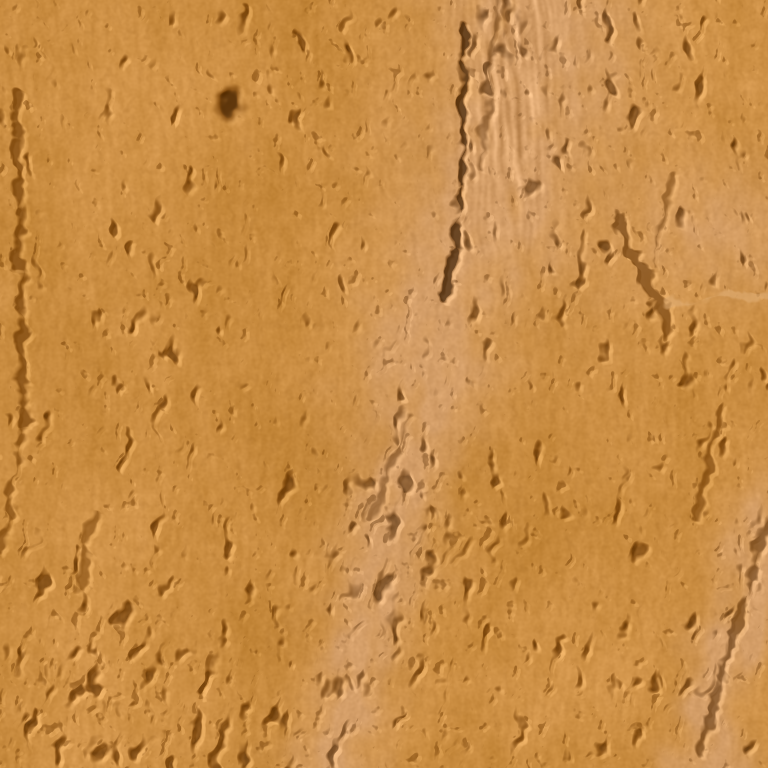
This texture is drawn by a Shadertoy shader. Its source:

```glsl
vec2 hash2(vec2 p) {
    vec3 a = fract(vec3(p.xyx) * vec3(0.1031, 0.1030, 0.0973));
    a += dot(a, a.yzx + 33.33);
    return fract((a.xx + a.yz) * a.zy) * 2.0 - 1.0;
}

// Gradient noise, roughly -0.7 to 0.7
float noise(vec2 p) {
    vec2 i = floor(p), f = p - i;
    vec2 u = f * f * f * (f * (f * 6.0 - 15.0) + 10.0);
    vec2 e = vec2(1, 0);
    return mix(mix(dot(hash2(i), f), dot(hash2(i + e.xy), f - e.xy), u.x),
               mix(dot(hash2(i + e.yx), f - e.yx), dot(hash2(i + 1.0), f - 1.0), u.x), u.y);
}

float blob(vec2 p, vec2 center, vec2 radius) {
    vec2 d = (p - center) / radius;
    return exp(-dot(d, d));
}

// Groove with a ragged, partly broken width
float crack(vec2 p, vec2 a, vec2 b, float width) {
    vec2 ab = b - a;
    float t = clamp(dot(p - a, ab) / dot(ab, ab), 0.0, 1.0);
    float ragged = width * (0.65 + 1.7 * noise(p * vec2(35, 38) + a * 90.0) + 0.9 * noise(p * 95.0));
    return 1.0 - smoothstep(ragged - 0.003, ragged + 0.003, length(p - a - ab * t));
}

// Pale diagonal seam, a second one at the right edge and a side patch
float paleAmount(vec2 p) {
    float wander = 0.07 * noise(p * 6.0) + 0.04 * noise(p * 19.0);
    float seam = (p.x - 0.43 - 0.25 * p.y + wander) / (0.055 + 0.065 * p.y);
    float edge = (p.x - 0.92 - 0.25 * p.y + wander) / 0.05;
    float amount = exp(-seam * seam);
    amount += exp(-edge * edge) * (1.0 - smoothstep(0.25, 0.48, p.y));
    amount += 0.7 * blob(p, vec2(0.95, 0.70), vec2(0.11, 0.09));
    amount += 0.4 * blob(p, vec2(0.76, 0.82), vec2(0.12, 0.25));
    return clamp(amount * (1.0 + 0.7 * noise(p * vec2(38, 22))), 0.0, 1.0);
}

// Depth of pits and grooves, near 0 on the flat surface
float depthAt(vec2 p) {
    vec2 q = p + 0.012 * vec2(noise(p * 32.0), noise(p * 32.0 + 17.0));
    q += 0.005 * vec2(noise(p * 80.0 + 5.0), noise(p * 80.0 + 31.0));

    // Pits stand upright above and lean to the right below
    vec2 grain = vec2(q.x - 0.3 * q.y * (1.0 - 0.5 * q.y), q.y);
    float density = 0.9 * noise(p * 5.0 + 3.0) + 0.5 * noise(p * 13.0) + 0.3 * paleAmount(p);
    density += 0.9 * blob(p, vec2(0.16, 0.05), vec2(0.36, 0.19));
    density += 0.7 * blob(p, vec2(0.60, 0.22), vec2(0.12, 0.18));
    density += 0.8 * blob(p, vec2(0.87, 0.57), vec2(0.07, 0.14));
    density += 0.6 * blob(p, vec2(0.19, 0.60), vec2(0.06, 0.17));
    density += 0.7 * blob(p, vec2(0.83, 0.86), vec2(0.05, 0.06));
    float n = noise(grain * vec2(52, 23)) + 0.55 * noise(grain * vec2(100, 55) + 9.0);
    float threshold = 0.31 - 0.20 * density;
    float depth = 0.85 * smoothstep(threshold, threshold + 0.28, n);

    // Scattered small nicks and a faint uneven skin
    float nick = noise(grain * vec2(95, 48) + 60.0) + 0.3 * noise(p * 160.0);
    depth = max(depth, 0.5 * smoothstep(0.30, 0.52, nick + 0.12 * density));
    depth += 0.13 * noise(q * vec2(95, 60) + 23.0) + 0.09 * noise(p * vec2(170, 130));

    // Long central groove
    float c = crack(q, vec2(0.605, 0.97), vec2(0.603, 0.76), 0.0060);
    c = max(c, crack(q, vec2(0.603, 0.76), vec2(0.583, 0.61), 0.0080));
    c = max(c, 0.6 * crack(q, vec2(0.535, 0.46), vec2(0.485, 0.33), 0.005));
    c = max(c, 0.6 * crack(q, vec2(0.65, 1.0), vec2(0.625, 0.78), 0.004));
    // Left groove
    c = max(c, 0.8 * crack(q, vec2(0.022, 0.88), vec2(0.031, 0.45), 0.0075));
    c = max(c, 0.7 * crack(q, vec2(0.031, 0.45), vec2(0.0, 0.28), 0.007));
    c = max(c, 0.6 * crack(q, vec2(0.123, 0.33), vec2(0.105, 0.23), 0.007));
    // Right grooves
    c = max(c, 0.8 * crack(q, vec2(0.80, 0.72), vec2(0.87, 0.57), 0.011));
    c = max(c, 0.6 * crack(q, vec2(0.875, 0.77), vec2(0.85, 0.65), 0.004));
    c = max(c, 0.7 * crack(q, vec2(0.94, 0.47), vec2(0.905, 0.33), 0.005));
    c = max(c, 0.8 * crack(q, vec2(1.0, 0.32), vec2(0.91, 0.02), 0.008));
    // Single deep hole
    c = max(c, 1.1 * smoothstep(0.2, 0.9, blob(q, vec2(0.30, 0.865), vec2(0.02, 0.024)) + 0.6 * noise(p * 60.0)
        * blob(p, vec2(0.30, 0.865), vec2(0.03))));
    return max(depth, c);
}

void mainImage(out vec4 fragColor, in vec2 fragCoord) {
    vec2 p = fragCoord / iResolution.xy;
    float pale = paleAmount(p);

    // Mottled ochre with the pale seams
    float mottle = 0.5 + 0.9 * noise(p * 4.0 + 40.0) + 0.6 * noise(p * vec2(13, 9)) + 0.5 * noise(p * vec2(36, 22));
    vec3 color = mix(vec3(0.76, 0.52, 0.215), vec3(0.83, 0.59, 0.30), clamp(mottle, 0.0, 1.0));
    color = mix(color, vec3(0.84, 0.63, 0.425), 0.9 * pale);

    // Fine grain and upright fibres
    float fibre = noise(vec2((p.x - 0.1 * p.y * (1.0 - p.y)) * 120.0 + noise(p * 20.0), p.y * 11.0));
    float upper = smoothstep(0.55, 0.9, p.y);
    color += fibre * (0.03 + 0.25 * pale * upper * blob(p, vec2(0.66, 0.9), vec2(0.06, 0.4)));
    color += 0.04 * noise(p * vec2(110, 75)) + 0.03 * noise(p * 210.0);

    // Shaded hollows with lit rims on their lower right
    float depth = depthAt(p);
    float slope = depthAt(p - vec2(0.005, -0.004)) - depth;
    vec3 hollow = mix(vec3(0.48, 0.27, 0.05), vec3(0.47, 0.30, 0.14), pale);
    color = mix(color, hollow, clamp(0.85 * depth, -0.1, 1.0));
    color *= 1.0 - 0.25 * smoothstep(0.75, 1.1, depth);
    color += vec3(0.13, 0.13, 0.12) * max(slope, 0.0) + 0.06 * min(slope, 0.0);

    // Bright raised ridge
    float ridge = crack(p + 0.02 * noise(p * 25.0), vec2(0.87, 0.605), vec2(1.02, 0.62), 0.007);
    color = mix(color, vec3(0.88, 0.68, 0.45), 0.6 * ridge);

    fragColor = vec4(clamp(color, 0.0, 1.0), 1.0);
}
```
